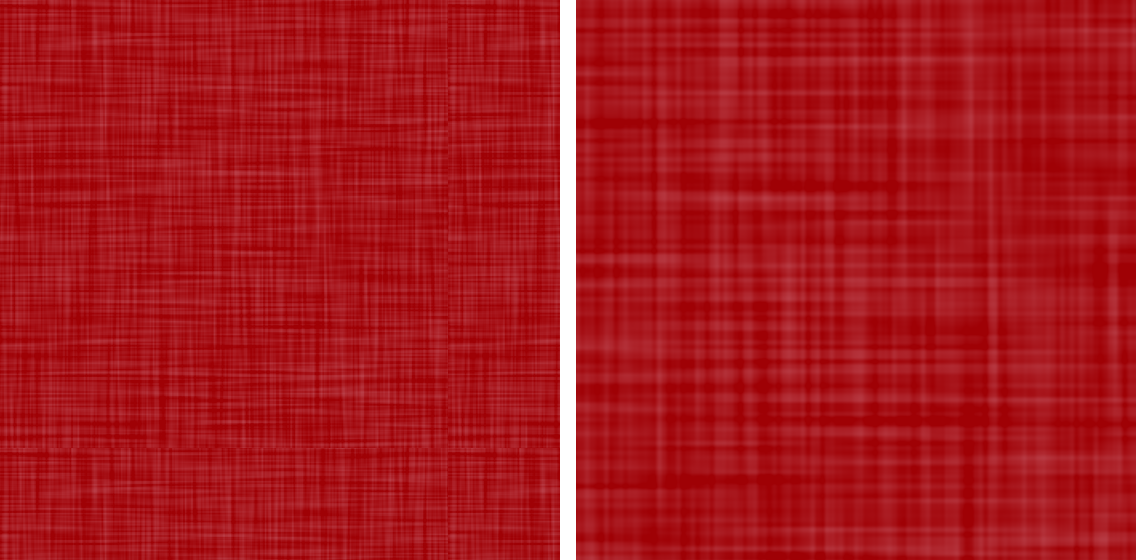
Left: the whole. Right: its middle third, enlarged.
This texture is drawn by a Shadertoy shader. Its source:

```glsl
const vec3 DEEP_RED = vec3(0.635, 0.03, 0.05);
const vec3 PALE_RED = vec3(0.693, 0.17, 0.20);
const float TILE_SIZE = 0.8;
const vec2 TILE_ORIGIN = vec2(0.0, 0.2);

float hash(vec3 p) {
    p = fract(p * 0.1031);
    p += dot(p, p.zyx + 31.32);
    return fract((p.x + p.y) * p.z);
}

// One thread: brightness drifts along it, with a staggered start
float strand(float row, float along, float seed) {
    float s = along + 17.0 * hash(vec3(row, 3.7, seed));
    float cell = floor(s);
    return mix(hash(vec3(row, cell, seed)),
               hash(vec3(row, cell + 1.0, seed)),
               smoothstep(0.0, 1.0, s - cell));
}

// Neighbouring threads blended side by side, centred on zero
float threads(float across, float along, float seed) {
    float row = floor(across);
    return mix(strand(row, along, seed),
               strand(row + 1.0, along, seed),
               smoothstep(0.0, 1.0, across - row)) - 0.5;
}

// Threads set off against those beside them, to keep the cloth even
float crispThreads(float across, float along, float seed, float contrast) {
    float sides = threads(across - 2.0, along, seed) + threads(across + 2.0, along, seed);
    return threads(across, along, seed) - contrast * sides;
}

// Fine to coarse yarns running in one direction
float yarns(float across, float along, float seed) {
    float sum = 0.0;
    float density = 350.0;
    float weight = 1.0;
    for (int i = 0; i < 4; i++) {
        float layer = float(i);
        sum += weight * crispThreads(across * density, along * (10.0 - layer),
                                     seed + 11.0 * layer, 0.18);
        density *= 0.55;
        weight *= 0.66;
    }
    return sum;
}

// Soft uneven dye from layered sines
float dye(vec2 p) {
    float sum = 0.0;
    for (int i = 1; i <= 4; i++) {
        float k = float(i);
        vec2 q = p * (9.0 + 7.0 * k);
        sum += sin(q.x + 1.7 * sin(q.y * 0.6 + k)) * sin(q.y + 2.3 * k) / k;
    }
    return sum;
}

// Thin line on the border of the repeated cloth tile
float seam(vec2 p, float size, float width) {
    vec2 d = min(p, size - p);
    return 1.0 - smoothstep(0.0, width, min(d.x, d.y));
}

void mainImage(out vec4 fragColor, in vec2 fragCoord) {
    vec2 uv = fragCoord / iResolution.y;
    vec2 p = mod(uv - TILE_ORIGIN, TILE_SIZE);

    // Weave warp and weft
    float warp = yarns(p.x, p.y, 5.0);
    float weft = yarns(p.y, p.x, 71.0);
    float tone = 0.35 + 0.82 * (0.95 * warp + 1.05 * weft) + 0.03 * dye(p);
    tone -= 0.1 * seam(p, TILE_SIZE, 0.002);

    // Dark gaps saturate, bright fibres stay pale
    tone = clamp(tone, -0.2, 1.5);
    fragColor = vec4(mix(DEEP_RED, PALE_RED, tone), 1.0);
}
```
